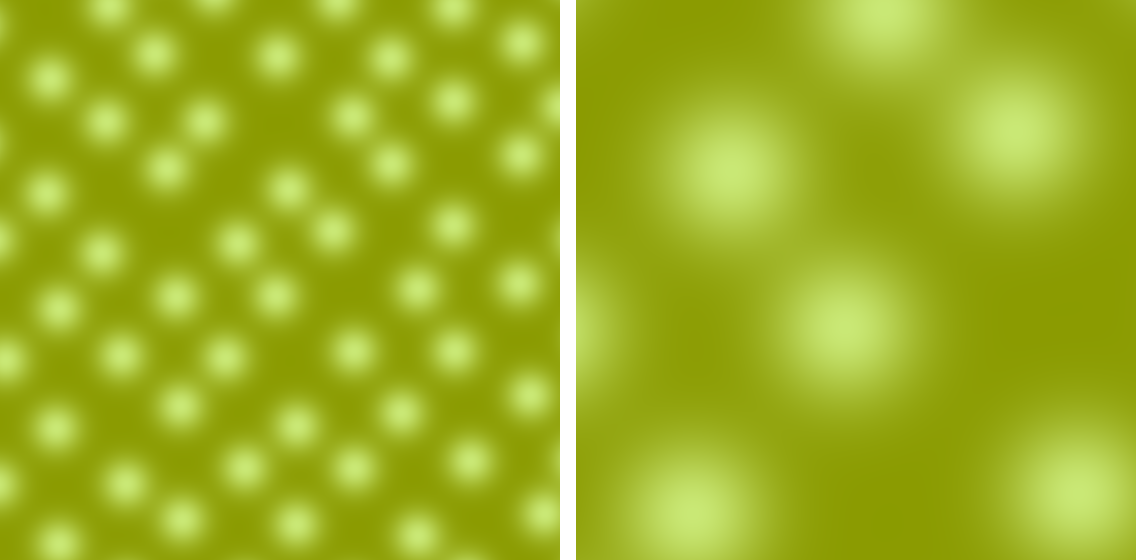
Left, the full canvas; right, a detail of the centre.
Reproduce this pattern procedurally as a Shadertoy shader.

```glsl
#define BASE_COLOR vec3(0.542, 0.605, 0.0)
#define GLOW_COLOR vec3(0.79, 0.91, 0.46)
#define CELLS_ACROSS 6.74
#define GRID_ANGLE 0.831
#define GRID_CENTER vec2(0.515, 0.472)
#define JITTER 0.3
#define FALLOFF 11.5

vec2 hash22(vec2 cell) {
    vec3 h = fract(cell.xyx * vec3(0.1031, 0.1030, 0.0973));
    h += dot(h, h.yzx + 33.33);
    return fract((h.xx + h.yz) * h.zy);
}

// Rotates canvas position into the axes of the dot grid
vec2 toGrid(vec2 position) {
    float c = cos(GRID_ANGLE), s = sin(GRID_ANGLE);
    return mat2(c, -s, s, c) * (position - GRID_CENTER) * CELLS_ACROSS;
}

// Sum of soft Gaussian dots from the surrounding cells
float softDots(vec2 gridPos) {
    vec2 nearestCell = floor(gridPos + 0.5);
    float glow = 0.0;
    for (int y = -1; y <= 1; y++) {
        for (int x = -1; x <= 1; x++) {
            vec2 cell = nearestCell + vec2(x, y);
            vec2 center = cell + JITTER * (hash22(cell + 57.0) - 0.5);
            vec2 offset = gridPos - center;
            glow += exp(-FALLOFF * dot(offset, offset));
        }
    }
    return min(glow, 1.0);
}

void mainImage(out vec4 fragColor, in vec2 fragCoord) {
    vec2 position = fragCoord / iResolution.y;
    float glow = softDots(toGrid(position));
    fragColor = vec4(mix(BASE_COLOR, GLOW_COLOR, glow), 1.0);
}
```
